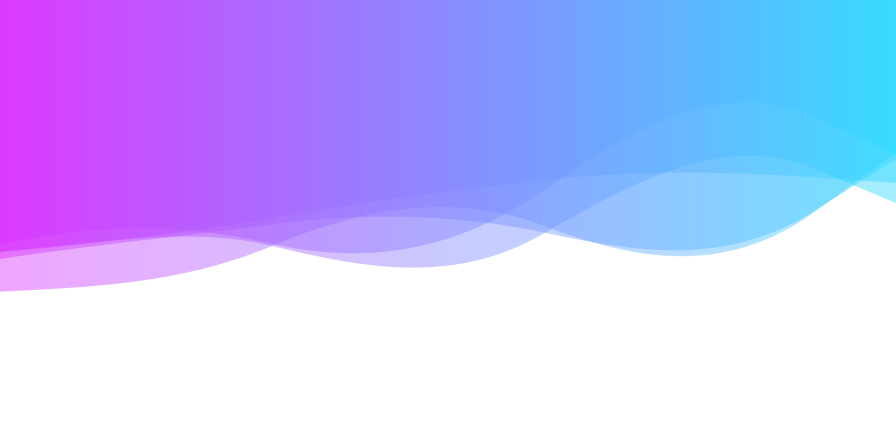
Write a WebGL 2 fragment shader that draws this background.

```glsl
#version 300 es
precision highp float;
// Translucent overlapping waves hang from the top edge, magenta to cyan over white.

uniform vec2 u_resolution;
out vec4 outColor;

const vec3 PAPER = vec3(1.0);
const vec3 MAGENTA = vec3(0.857, 0.176, 1.0);
const vec3 CYAN = vec3(0.17, 0.85, 1.0);
const float LAYER_ALPHA = 0.43;
const float KNOT_SPACING = 0.607; // in canvas heights
const int WAVE_COUNT = 5;

// Depth below the top edge and slope at four evenly spaced knots.
struct Wave {
    vec4 depth;
    vec4 slope;
};

const Wave WAVES[WAVE_COUNT] = Wave[WAVE_COUNT](
    Wave(vec4(0.651, 0.549, 0.504, 0.471), vec4(-0.05, -0.42, 0.38, -0.73)),
    Wave(vec4(0.562, 0.549, 0.521, 0.378), vec4(-0.06, 0.24, -0.58, 0.42)),
    Wave(vec4(0.578, 0.501, 0.519, 0.469), vec4(-0.15, -0.13, 0.21, -0.64)),
    Wave(vec4(0.562, 0.487, 0.402, 0.396), vec4(-0.10, -0.18, -0.11, 0.07)),
    Wave(vec4(0.547, 0.544, 0.424, 0.263), vec4(-0.24, 0.23, -0.70, 0.46))
);

// Cubic through two heights with given end slopes, t from 0 to 1.
float hermite(vec2 height, vec2 slope, float t) {
    float s = 1.0 - t;
    return height.x * s * s * (1.0 + 2.0 * t)
         + height.y * t * t * (1.0 + 2.0 * s)
         + slope.x * t * s * s
         - slope.y * t * t * s;
}

// Smooth curve between the knots, continued straight past the last one.
float waveDepth(Wave wave, float x, float spacing) {
    float k = x / spacing;
    if (k >= 3.0) return wave.depth.w + wave.slope.w * (x - 3.0 * spacing);
    int i = int(k);
    vec2 height = vec2(wave.depth[i], wave.depth[i + 1]);
    vec2 slope = vec2(wave.slope[i], wave.slope[i + 1]) * spacing;
    return hermite(height, slope, k - float(i));
}

// Antialiased area above an edge; both depths grow downward.
float coverAbove(float depth, float edge, float pixel) {
    return 1.0 - smoothstep(-pixel, pixel, depth - edge);
}

void main() {
    vec2 uv = gl_FragCoord.xy / u_resolution;
    float x = uv.x * 2.0;
    float depth = 1.0 - uv.y;
    float pixel = 0.75 / u_resolution.y;

    // Each sheet lets part of the paper through.
    float paperLeft = 1.0;
    for (int i = 0; i < WAVE_COUNT; i++) {
        float edge = waveDepth(WAVES[i], x, KNOT_SPACING);
        paperLeft *= 1.0 - LAYER_ALPHA * coverAbove(depth, edge, pixel);
    }

    vec3 tint = mix(MAGENTA, CYAN, uv.x);
    outColor = vec4(mix(tint, PAPER, paperLeft), 1.0);
}
```
